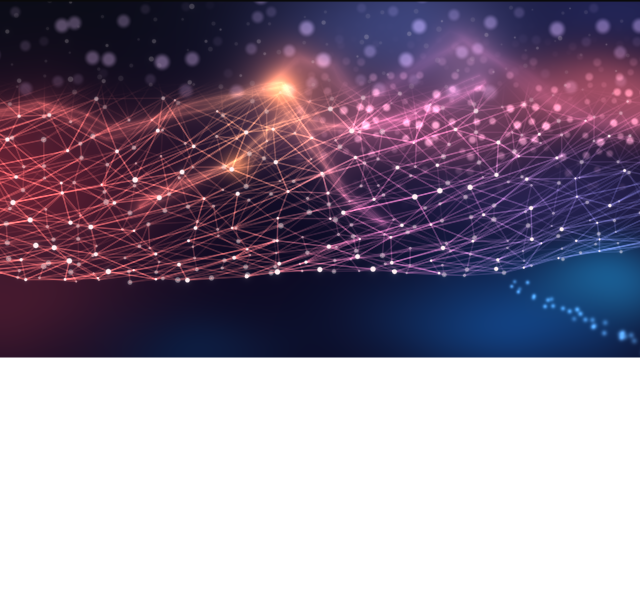
Reproduce this background procedurally as a Shadertoy shader.

```glsl
#define PANEL_BOTTOM 0.5586
#define CANVAS_ASPECT 0.9531
#define MESH_BASE 0.435
#define ROW_POWER 1.5
#define ROW_STEP 0.2
#define LINE_WIDTH 0.0004
#define LINE_GAIN 0.42
#define DOT_RADIUS 0.0042
#define STRANDS 5
#define TRAIL_DOTS 30

vec2 hash2(vec2 p) {
  vec3 q = fract(p.xyx * vec3(.1031, .103, .0973));
  q += dot(q, q.yzx + 33.33);
  return fract((q.xx + q.yz) * q.zy);
}

float gradientNoise(vec2 p) {
  vec2 i = floor(p), f = fract(p), u = f * f * (3. - 2. * f), e = vec2(1, 0);
  float a = dot(hash2(i) - .5, f), b = dot(hash2(i + e) - .5, f - e);
  float c = dot(hash2(i + e.yx) - .5, f - e.yx), d = dot(hash2(i + 1.) - .5, f - 1.);
  return 2. * mix(mix(a, b, u.x), mix(c, d, u.x), u.y);
}

vec2 warp(vec2 p) { return vec2(gradientNoise(p), gradientNoise(p + 40.)); }

float segment(vec2 p, vec2 a, vec2 b) {
  vec2 ab = b - a;
  return length(p - a - ab * clamp(dot(p - a, ab) / dot(ab, ab), 0., 1.));
}

float path(vec2 p, vec2 points[8]) {
  float d = 1.;
  for (int i = 0; i < 7; i++) d = min(d, segment(p, points[i], points[i + 1]));
  return d;
}

float glow(vec2 p, vec2 centre, vec2 size) {
  vec2 d = (p - centre) / size;
  return exp(-dot(d, d));
}

// Soft colour fields behind the mesh
vec3 backdrop(vec2 p) {
  p += .025 * warp(p * 7.);
  vec3 c = vec3(.045, .035, .13);
  c = mix(c, vec3(.04, .045, .09), glow(p, vec2(.05, 0), vec2(.4, .16)));
  c = mix(c, vec3(.24, .27, .49), glow(p, vec2(.64, .05), vec2(.22, .13)));
  c = mix(c, vec3(.13, .14, .33), glow(p, vec2(.97, .02), vec2(.16, .07)));
  c = mix(c, vec3(.44, .14, .21), glow(p, vec2(-.02, .29), vec2(.24, .13)));
  c = mix(c, vec3(.27, .1, .18), glow(p, vec2(0, .47), vec2(.2, .12)));
  c = mix(c, vec3(.05, .11, .25), glow(p, vec2(.31, .55), vec2(.13, .06)));
  c = mix(c, vec3(.15, .13, .31), glow(p, vec2(.87, .31), vec2(.26, .08)));
  c = mix(c, vec3(.07, .25, .5), glow(p, vec2(.8, .5), vec2(.2, .09)));
  c = mix(c, vec3(.1, .36, .57), glow(p, vec2(.95, .44), vec2(.11, .05)));
  c = mix(c, vec3(.42, .23, .37), glow(p, vec2(.63, .2), vec2(.23, .065)));
  c = mix(c, vec3(.62, .3, .39), glow(p, vec2(.96, .15), vec2(.22, .06)));
  c = mix(c, vec3(.53, .31, .35), glow(p, vec2(.47, .14), vec2(.085, .06)));
  return mix(c, vec3(.43, .32, .49), glow(p, vec2(.73, .1), vec2(.055, .06)));
}

float baseline(float x) {
  return MESH_BASE + .007 * sin(9. * x) - .045 * smoothstep(.7, .95, x);
}

vec2 meshNode(vec2 id, float cell) {
  vec2 g = id + .12 + .76 * hash2(id + 97. * cell + 50.);
  float x = g.x * cell;
  return vec2(x, baseline(x) - ROW_STEP * cell * pow(g.y, ROW_POWER));
}

// Receding net: x holds the lines, y the dots
vec2 mesh(vec2 p, float cell, float px) {
  vec2 links[5] = vec2[5](vec2(1, 0), vec2(0, 1), vec2(1), vec2(-1, 1), vec2(2, 1));
  float row = pow(max(baseline(p.x) - p.y, 0.) / (ROW_STEP * cell), 1. / ROW_POWER);
  vec2 home = floor(vec2(p.x / cell, row)), net = vec2(0);
  for (int n = 0; n < 20; n++) {
    vec2 id = home + vec2(n % 5, n / 5) - 2.;
    if (id.y < 0.) continue;
    vec2 a = meshNode(id, cell);
    float r = DOT_RADIUS * mix(.3, 1., hash2(id + 211.).x) * (1. - .3 * smoothstep(.7, 1., p.x));
    float d = length(p - a);
    net.y += 1. - smoothstep(r - px, r + px, d) + .25 * exp(-d / r);
    for (int k = 0; k < 5; k++) {
      float strength = hash2(id + 31. * float(k + 1)).y;
      if (strength < .22) continue;
      float e = segment(p, a, meshNode(id + links[k], cell));
      net.x += strength * (1. - smoothstep(LINE_WIDTH, LINE_WIDTH + 1.1 * px, e));
    }
  }
  return min(net, vec2(1.8, 1));
}

// Out-of-focus scattered dots
float bokeh(vec2 p, float cell, float radius) {
  float sum = 0.;
  for (int k = 0; k < 9; k++) {
    vec2 id = floor(p / cell) + vec2(k % 3, k / 3) - 1., h = hash2(id + 700.);
    float d = length(p - (id + .1 + .8 * h) * cell) / (radius * mix(.6, 1.1, h.y));
    sum += h.y * (1. - smoothstep(.5, 1.5, d));
  }
  return min(sum, 1.);
}

void mainImage(out vec4 fragColor, in vec2 fragCoord) {
  vec2 uv = fragCoord / iResolution.xy, p = vec2(uv.x, (1. - uv.y) * CANVAS_ASPECT);
  float px = 1. / iResolution.x, right = smoothstep(.65, 1., p.x);
  vec3 col = backdrop(p);

  // Tint runs from ember through rose to blue
  vec3 tint = mix(vec3(1, .48, .4), vec3(.88, .45, .62), smoothstep(.35, .6, p.x));
  tint = mix(tint, vec3(.57, .57, .85), right * smoothstep(.18, .3, p.y));
  tint = mix(tint, vec3(1, .66, .38), glow(p, vec2(.41, .2), vec2(.12, .11)));

  // Glowing ridges
  vec2 ridge[8] = vec2[8](vec2(-.02, .18), vec2(.07, .166), vec2(.17, .205), vec2(.29, .165),
    vec2(.44, .135), vec2(.49, .2), vec2(.63, .185), vec2(.75, .13));
  vec2 slope[8] = vec2[8](vec2(.22, .325), vec2(.33, .265), vec2(.38, .255), vec2(.42, .2),
    vec2(.45, .18), vec2(.5, .25), vec2(.55, .315), vec2(.6, .35));
  vec2 hills[8] = vec2[8](vec2(.42, .14), vec2(.46, .09), vec2(.52, .1), vec2(.57, .16),
    vec2(.72, .06), vec2(.82, .12), vec2(.92, .19), vec2(1.02, .19));
  for (int k = 0; k < STRANDS; k++) {
    vec2 q = p + .035 * warp(p * 9. + float(k) * 7.3);
    float d = min(path(q, ridge), path(q, slope));
    col += tint * (.13 * exp(-d / .0025) + .045 * exp(-d / .014));
    col += tint * .05 * exp(-path(q, hills) / .012);
  }
  col += vec3(.6, .35, .13) * (glow(p, vec2(.44, .14), vec2(.025))
    + .7 * glow(p, vec2(.37, .258), vec2(.02)));

  // Distant dots
  col += vec3(.35, .29, .36) * (1. - smoothstep(.1, .19, p.y)) * bokeh(p, .052, .01);
  float band = smoothstep(.42, .6, p.x) * glow(p, vec2(p.x, .19), vec2(1, .07));
  col += vec3(.65, .45, .5) * band * bokeh(p + 3., .025, .0055);

  // Sharp foreground net
  float focus = smoothstep(.12, .21, p.y);
  vec2 net = mesh(p, .066, px) + vec2(.55, .45) * mesh(p, .045, px);
  col += tint * LINE_GAIN * net.x * focus * (1. - .4 * right);
  col = mix(col, vec3(1, .94, .95), min(net.y, 1.) * mix(.2, 1., focus));

  // Blue trail at the lower right
  for (int k = 0; k < TRAIL_DOTS; k++) {
    float t = float(k) / float(TRAIL_DOTS);
    vec2 h = hash2(vec2(k, 17)), c = vec2(.79, .443) + vec2(.23, .1) * t + (h - .5) * .025;
    col += vec3(.25, .42, .55) * (.4 + .6 * h.x) * glow(p, c, vec2(.003 + .002 * t));
  }

  // Panel edges and white lower area
  col = mix(vec3(.04), min(col, 1.), smoothstep(.001, .001 + 2. * px, p.y));
  col = mix(col, vec3(1), smoothstep(-px, px, p.y - PANEL_BOTTOM));
  fragColor = vec4(col, 1);
}
```
